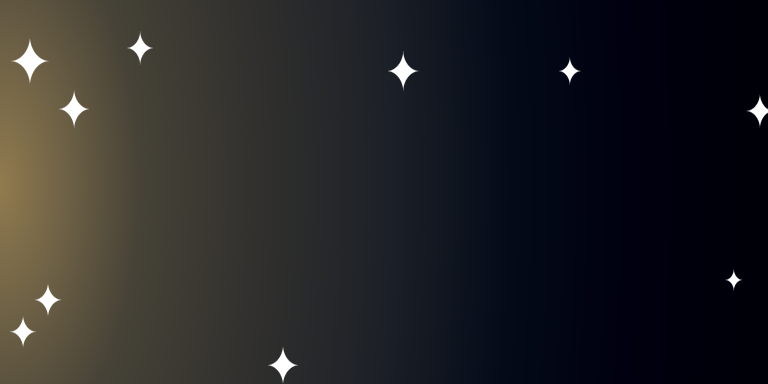
A Shadertoy shader for this background:

```glsl
// A night sky: a warm golden glow at the left edge fades through grey into
// deep navy, dotted with white four-pointed stars. The glow is an elliptical
// multi-stop gradient; each star is the gap left between four corner circles.

#define GLOW_CENTER vec2(0.0, 0.52)
#define GLOW_SQUASH 0.5
#define STAR_ASPECT 0.79
#define STAR_CORNER 1.1
#define STAR_COLOR vec3(1.0)

const int STOP_COUNT = 8;
const int STAR_COUNT = 10;

// Gradient stops: colour, then distance from the glow in canvas heights
const vec4 STOPS[STOP_COUNT] = vec4[](
    vec4(0.570, 0.485, 0.310, 0.0),
    vec4(0.425, 0.375, 0.270, 0.18),
    vec4(0.275, 0.260, 0.215, 0.365),
    vec4(0.195, 0.190, 0.180, 0.667),
    vec4(0.115, 0.130, 0.155, 1.0),
    vec4(0.015, 0.040, 0.095, 1.333),
    vec4(0.000, 0.002, 0.065, 1.615),
    vec4(0.000, 0.000, 0.030, 2.0));

// Stars: centre and half height, in canvas heights
const vec3 STARS[STAR_COUNT] = vec3[](
    vec3(0.078, 0.841, 0.060),
    vec3(0.193, 0.716, 0.049),
    vec3(0.365, 0.875, 0.042),
    vec3(1.050, 0.815, 0.050),
    vec3(1.484, 0.815, 0.035),
    vec3(1.979, 0.711, 0.043),
    vec3(1.911, 0.271, 0.027),
    vec3(0.125, 0.219, 0.043),
    vec3(0.060, 0.136, 0.041),
    vec3(0.737, 0.049, 0.049));

// Blend through the stops by elliptical distance from the glow
vec3 skyColor(vec2 p) {
    vec2 offset = p - GLOW_CENTER;
    float dist = length(offset * vec2(1.0, GLOW_SQUASH));
    vec3 color = STOPS[0].rgb;
    for (int i = 1; i < STOP_COUNT; i++) {
        float blend = (dist - STOPS[i - 1].w) / (STOPS[i].w - STOPS[i - 1].w);
        color = mix(color, STOPS[i].rgb, clamp(blend, 0.0, 1.0));
    }
    return color;
}

// Approximate signed distance to a star with concave sides
float starDistance(vec2 p, float halfHeight) {
    vec2 q = abs(p) / (halfHeight * vec2(STAR_ASPECT, 1.0));
    float radius = length(vec2(STAR_CORNER - 1.0, STAR_CORNER));
    float sides = radius - length(max(STAR_CORNER - q, 0.0));
    float tips = max(q.x, q.y) - 1.0;
    return max(sides, tips) * halfHeight * STAR_ASPECT;
}

void mainImage(out vec4 fragColor, in vec2 fragCoord) {
    vec2 p = fragCoord / iResolution.y;
    float pixel = 1.0 / iResolution.y;
    vec3 color = skyColor(p);

    // Stars with softened edges
    for (int i = 0; i < STAR_COUNT; i++) {
        float d = starDistance(p - STARS[i].xy, STARS[i].z);
        float coverage = clamp(0.5 - d / pixel, 0.0, 1.0);
        color = mix(color, STAR_COLOR, coverage);
    }
    fragColor = vec4(color, 1.0);
}
```
